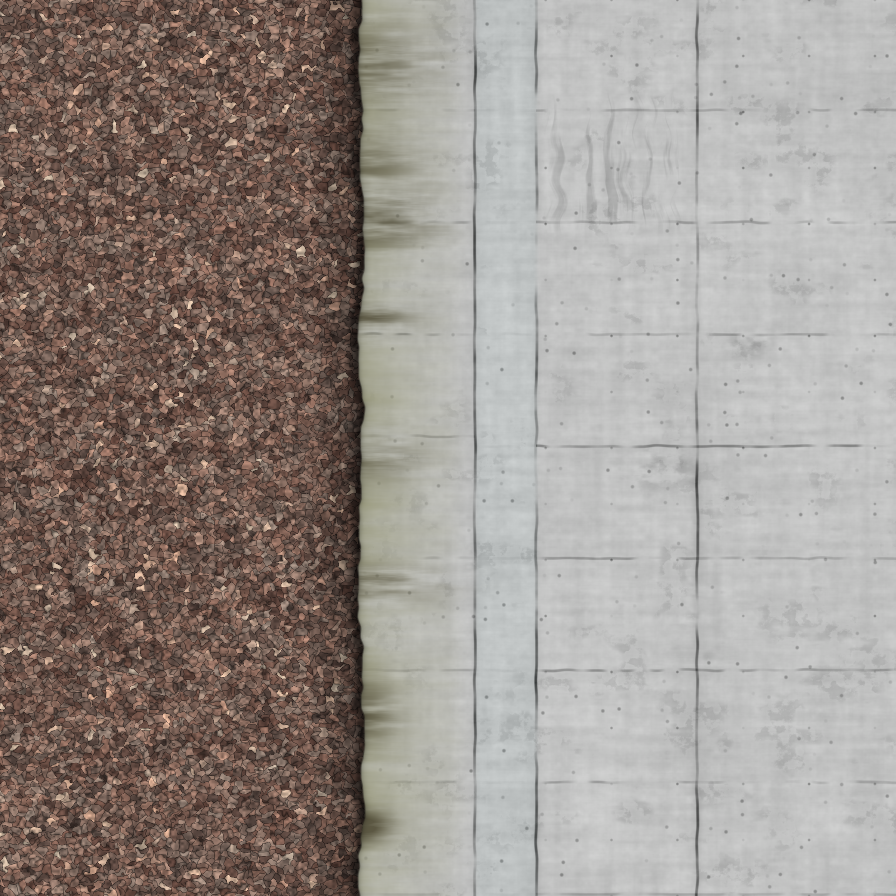
A WebGL 2 fragment shader for this texture:

```glsl
#version 300 es
precision highp float;
uniform vec2 u_resolution;
out vec4 fragColor;

float hash(vec2 p) {
  return fract(sin(dot(p, vec2(127.1, 311.7))) * 43758.5453);
}

float noise(vec2 p) {
  vec2 i = floor(p), f = fract(p);
  f = f * f * (3.0 - 2.0 * f);
  return mix(mix(hash(i), hash(i + vec2(1, 0)), f.x),
             mix(hash(i + vec2(0, 1)), hash(i + vec2(1, 1)), f.x), f.y);
}

float fbm(vec2 p) {
  float sum = 0.0, amp = 0.5;
  for (int i = 0; i < 4; i++) {
    sum += amp * noise(p);
    p = p * 2.03 + 17.3;
    amp *= 0.5;
  }
  return sum / 0.9375;
}

float line(float d, float width) {
  return 1.0 - smoothstep(width * 0.3, width + 0.7 / u_resolution.y, abs(d));
}

float box(vec2 p, vec2 center, vec2 halfSize, float soft) {
  vec2 d = 1.0 - smoothstep(halfSize - soft, halfSize + soft, abs(p - center));
  return d.x * d.y;
}

// Angular chips: nearest jittered cell gives the tone, the cell border the gap
vec3 gravel(vec2 uv) {
  vec2 p = uv * vec2(128, 146) + 0.9 * vec2(noise(uv * 190.0), noise(uv * 190.0 + 40.0));
  vec2 cell = floor(p), nearest = cell;
  float d1 = 9.0, d2 = 9.0;
  for (int y = -1; y <= 1; y++) {
    for (int x = -1; x <= 1; x++) {
      vec2 c = cell + vec2(x, y);
      vec2 r = p - c - vec2(hash(c), hash(c + 31.7));
      float turn = 6.28 * hash(c + 5.2);
      float along = dot(r, vec2(cos(turn), sin(turn)));
      float d = sqrt(dot(r, r) + 0.9 * along * along) - 0.35 * hash(c + 71.0);
      if (d < d1) { d2 = d1; d1 = d; nearest = c; }
      else d2 = min(d2, d);
    }
  }
  float tone = hash(nearest + 9.1);
  vec3 chip = mix(vec3(0.31, 0.235, 0.21), vec3(0.57, 0.47, 0.42), tone);
  chip = mix(chip, vec3(0.72, 0.62, 0.54), smoothstep(0.91, 1.0, tone));
  chip *= mix(vec3(1.05, 0.97, 0.94), vec3(0.96, 1.03, 1.05), hash(nearest + 3.3));
  chip *= 0.75 + 0.54 * noise(uv * 290.0);
  return chip * mix(0.66, 1.08, smoothstep(0.0, 0.3, d2 - d1));
}

vec3 concrete(vec2 uv) {
  float grain = fbm(uv * 130.0);
  vec3 col = mix(vec3(0.762, 0.764, 0.762), vec3(0.752, 0.768, 0.768),
                 box(uv, vec2(0.565, 0.5), vec2(0.034, 1.0), 0.004));
  col += 0.04 * (fbm(uv * 9.0) - 0.5) + 0.06 * (grain - 0.5);
  col += 0.07 * (fbm(uv * vec2(14, 120)) - 0.5) + 0.06 * (fbm(uv * vec2(90, 9)) - 0.5);

  // Grey scuffs, vertical drips and worn patches
  float scuff = smoothstep(0.52, 0.75, fbm(uv * vec2(24, 34) + 8.0));
  col -= 0.08 * scuff * smoothstep(0.4, 0.65, grain);
  float drips = smoothstep(0.5, 0.7, fbm(vec2(uv.x * 95.0 + noise(uv * 40.0), uv.y * 10.0)));
  col -= 0.09 * drips * box(uv, vec2(0.69, 0.82), vec2(0.08, 0.07), 0.02);
  float patches = box(uv, vec2(0.74, 0.475), vec2(0.032, 0.022), 0.02)
                + box(uv, vec2(0.836, 0.615), vec2(0.022, 0.014), 0.014);
  col -= 0.10 * patches * smoothstep(0.35, 0.7, fbm(uv * vec2(60, 90)));

  // Broken horizontal seams, varying per panel
  float panel = step(0.53, uv.x) + step(0.598, uv.x) + step(0.778, uv.x);
  float row = floor(uv.y * 8.0 + 0.5);
  float seamY = row / 8.0 + (panel < 0.5 && row == 4.0 ? 0.013 : 0.002);
  float strength = panel == 1.0 ? 0.1 : 0.3 + 0.4 * hash(vec2(panel, row));
  if (row == 4.0 && panel != 1.0) strength = 0.8;
  float seam = line(uv.y - seamY + 0.002 * (noise(uv * 60.0) - 0.5), 0.0016);
  col -= 0.3 * seam * strength * smoothstep(0.15, 0.8, noise(uv * vec2(60, 8)));

  // Vertical joints: a worn thin line in soft dirt
  for (int i = 0; i < 3; i++) {
    float x = i == 0 ? 0.530 : i == 1 ? 0.5985 : 0.778;
    float d = uv.x - x - 0.002 * (noise(vec2(uv.y * 50.0, x * 90.0)) - 0.5);
    float wear = fbm(vec2(uv.y * 22.0, x * 50.0));
    col -= line(d, 0.0017) * 0.42 * smoothstep(0.15, 0.85, wear);
    col -= 0.1 * wear * exp(-abs(d) * 220.0);
  }

  // Faint bolt holes in columns, and scattered pits
  vec2 grid = vec2((uv.x - 0.609) / 0.0735, uv.y * 16.0);
  vec2 hole = (fract(grid + 0.5) - 0.5) * vec2(0.0735, 0.0625);
  float present = hash(floor(grid + 0.5)) * step(0.6, uv.x);
  col -= 0.26 * present * line(length(hole), 0.0015);
  vec2 pitCell = floor(uv * 60.0);
  vec2 pit = fract(uv * 60.0) - 0.25 - 0.5 * vec2(hash(pitCell), hash(pitCell + 7.0));
  float pitDepth = smoothstep(0.85, 1.0, hash(pitCell + 19.0));
  return col - 0.22 * pitDepth * line(length(pit) / 60.0, 0.0022);
}

// Olive film and dark blots that bleed right from the rough edge
vec3 stain(vec3 col, vec2 uv, float depth) {
  float streak = fbm(uv * vec2(14, 110)), broad = fbm(uv * vec2(14, 22) + 4.0);
  float film = exp(-depth * 13.0) * (1.0 - smoothstep(0.09, 0.128, depth));
  col = mix(col, vec3(0.60, 0.60, 0.48), film * (0.1 + 0.6 * broad + 0.5 * streak));
  vec4 blots[8] = vec4[8](vec4(0.93, 0.04, 0.075, 0.6), vec4(0.82, 0.03, 0.06, 0.6),
    vec4(0.755, 0.03, 0.07, 0.9), vec4(0.642, 0.016, 0.05, 1), vec4(0.49, 0.025, 0.06, 0.5),
    vec4(0.348, 0.018, 0.075, 0.9), vec4(0.205, 0.035, 0.035, 0.7), vec4(0.077, 0.018, 0.03, 1));
  for (int i = 0; i < 8; i++) {
    vec2 q = vec2(depth / blots[i].z, (uv.y - blots[i].x) / blots[i].y);
    float blot = exp(-dot(q, q)) * blots[i].w * smoothstep(0.25, 0.7, 0.6 * streak + 0.4 * broad);
    col = mix(col, vec3(0.31, 0.29, 0.21), min(blot * 1.1, 0.85));
  }
  return col;
}

void main() {
  vec2 uv = gl_FragCoord.xy / u_resolution;
  float edge = 0.398 + 0.007 * noise(vec2(uv.y * 22.0, 2.0)) + 0.003 * noise(vec2(uv.y * 90.0, 5.0));
  float depth = uv.x - edge;
  vec3 ground = gravel(uv) * mix(1.0, 0.72, smoothstep(-0.07, -0.01, depth));
  ground *= mix(1.0, 0.4, smoothstep(-0.016, 0.0, depth));
  vec3 wall = stain(concrete(uv), uv, max(depth, 0.0));
  wall *= 1.0 - 0.3 * exp(-max(depth, 0.0) * 400.0);
  float soft = 0.8 / u_resolution.x + 0.0006;
  fragColor = vec4(mix(ground, wall, smoothstep(-soft, soft, depth)), 1.0);
}
```
